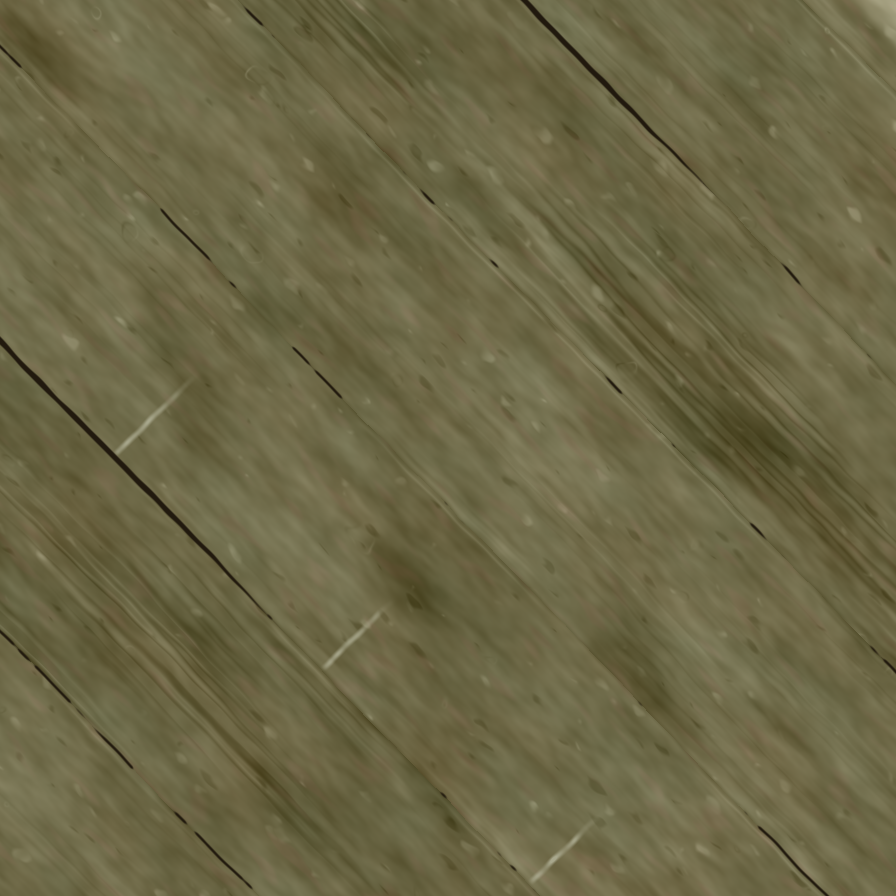
This texture is drawn by a WebGL 2 fragment shader. Its source:

```glsl
#version 300 es
precision highp float;
// Weathered olive wooden planks running diagonally, with dark joints, grain and pale scratches.
uniform vec2 u_resolution;
out vec4 fragColor;

const float GRAIN_ANGLE = 0.7976;
const float PLANK_WIDTH = 0.2275;
const float FIRST_JOINT = 0.206;
const float SCRATCH_PITCH = 0.333;
const vec3 OLIVE = vec3(0.434, 0.415, 0.284);
const vec3 GAP_COLOR = vec3(0.13, 0.10, 0.055);
const vec3 SCRATCH_COLOR = vec3(0.70, 0.70, 0.60);

vec2 hash2(vec2 p) {
    vec3 q = fract(p.xyx * vec3(0.1031, 0.1030, 0.0973));
    q += dot(q, q.yzx + 33.33);
    return fract((q.xx + q.yz) * q.zy);
}
float cornerSlope(vec2 cell, vec2 offset) { return dot(hash2(cell) * 2.0 - 1.0, offset); }

// Gradient noise, roughly -1 to 1
float noise(vec2 p) {
    vec2 i = floor(p), f = fract(p), e = vec2(1.0, 0.0);
    vec2 w = f * f * f * (f * (f * 6.0 - 15.0) + 10.0);
    float low = mix(cornerSlope(i, f), cornerSlope(i + e, f - e), w.x);
    float high = mix(cornerSlope(i + e.yx, f - e.yx), cornerSlope(i + e.xx, f - e.xx), w.x);
    return 2.0 * mix(low, high, w.y);
}
float fbm(vec2 p) {
    float sum = 0.0, amp = 0.6;
    for (int i = 0; i < 4; i++, amp *= 0.55, p = p * 2.03 + 17.3) sum += amp * noise(p);
    return sum;
}
float band(float d, float halfWidth, float blur) {
    return 1.0 - smoothstep(halfWidth - blur, halfWidth + blur, abs(d));
}

// Signed distance, in cells, to the nearest of some scattered ragged flecks
float fleckDistance(vec2 p, float density, float seed) {
    float nearest = 1.0;
    p += 0.14 * vec2(noise(p * 2.3 + seed), noise(p * 2.3 - seed));
    for (int n = 0; n < 9; n++) {
        vec2 c = floor(p) + vec2(n % 3 - 1, n / 3 - 1);
        vec2 traits = hash2(c + seed + 41.7);
        float d = length(p - c - hash2(c + seed)) - mix(0.05, 0.26, traits.y * traits.y);
        nearest = min(nearest, traits.x < density ? d : 1.0);
    }
    return nearest;
}

// Half width of the open gap at joint k, at position u along it
float gapWidth(float u, float k) {
    float isLong = step(abs(mod(k, 3.0) - 1.0), 0.1);
    float taper = 1.0 - smoothstep(-0.2, 0.07, u);
    float longGap = isLong * taper * (0.0029 + 0.0008 * noise(vec2(u * 30.0, k)));
    float bias = k < 0.5 ? 0.4 : -0.1;
    float wander = noise(vec2(u * 11.0, k * 7.3)) + 0.5 * noise(vec2(u * 47.0, k * 3.1));
    return max(longGap, 0.0014 * smoothstep(0.0, 0.5, wander + bias));
}

// Raised grain: fine dark and pale line pairs
float grainLines(vec2 g) {
    float n = noise(vec2(g.x * 1.6, g.y * 62.0) + 9.0) + 0.15 * noise(g * vec2(12.0, 140.0));
    return 0.9 * band(n - 0.4, 0.12, 0.12) - band(n, 0.12, 0.12);
}

// Scratches across the plank, fading away from the joint
float scratches(vec2 g, float height, float blur) {
    float index = round((g.x - 0.07) / SCRATCH_PITCH);
    float x = g.x - 0.07 - index * SCRATCH_PITCH + 0.0012 * noise(vec2(height * 40.0, index));
    float reach = mix(0.10, 0.14, hash2(vec2(index + 20.0, 3.0)).x);
    float fade = smoothstep(0.0, 0.008, height) * (1.0 - smoothstep(reach * 0.4, reach, height));
    return band(x, 0.0026, blur + 0.0012) * fade * (0.8 + 0.5 * noise(vec2(index * 5.0, height * 65.0)));
}

void main() {
    vec2 p = gl_FragCoord.xy / u_resolution.y;
    float blur = max(0.0012, 0.7 / u_resolution.y);
    float c = cos(GRAIN_ANGLE), s = sin(GRAIN_ANGLE);
    vec2 g = vec2(p.x * c - p.y * s, p.x * s + p.y * c);
    g.y += 0.003 * noise(vec2(g.x * 3.0, g.y * 4.0)) + 0.0012 * noise(g * vec2(24.0, 9.0));
    float row = (g.y - FIRST_JOINT) / PLANK_WIDTH;
    float plank = floor(row), joint = round(row);
    float d = (row - joint) * PLANK_WIDTH;
    vec2 w = g + vec2(plank * 3.7, 0.0);

    // Mottling, streaks and stains along the grain
    float tone = 0.058 * fbm(w * vec2(3.0, 7.0)) + 0.036 * fbm(w * vec2(13.0, 26.0) + 5.0);
    tone += 0.042 * noise(w * vec2(6.0, 42.0)) + 0.028 * noise(w * vec2(34.0, 110.0));
    tone -= 0.07 * smoothstep(0.4, 0.95, noise(w * vec2(5.0, 8.0) + 31.0));

    // Every third plank is darker and coarsely grained
    float coarse = step(mod(plank, 3.0), 0.1);
    float patches = smoothstep(-0.3, 0.35, noise(w * vec2(2.0, 11.0) + 3.0));
    tone += mix(0.016, 0.055, coarse) * patches * grainLines(w) - 0.022 * coarse;

    // Worn rims beside the joints
    float rimWear = smoothstep(-0.25, 0.45, noise(vec2(g.x * 4.0, joint * 9.1)));
    float rimGrain = 0.8 + 0.6 * noise(g * vec2(12.0, 190.0));
    tone += 0.058 * rimWear * rimGrain * band(d - 0.010, 0.009, 0.006);
    tone += 0.07 * rimWear * band(d + 0.005, 0.0012, 0.0018) - 0.055 * band(d, 0.001, 0.003);

    // Chips, pits and partial ring marks
    float chips = fleckDistance(w * vec2(24.0, 44.0), 0.22, 3.0);
    float pits = fleckDistance(w * vec2(22.0, 60.0), 0.14, 60.0);
    float rings = fleckDistance(w * vec2(15.0, 19.0), 0.1, 110.0);
    tone += 0.07 * (1.0 - smoothstep(-0.1, 0.1, chips)) * (0.8 + noise(w * 45.0));
    tone -= 0.06 * (1.0 - smoothstep(-0.1, 0.1, pits));
    tone += 0.09 * band(rings, 0.02, 0.035) * noise(w * 38.0);
    tone += 0.2 * smoothstep(1.36, 1.41, g.y + 0.02 * noise(g * vec2(9.0, 60.0)));

    // Colour, with slight green and pink drift
    vec3 color = OLIVE + tone * vec3(1.0, 1.02, 1.06);
    color += vec3(-0.016, 0.003, 0.006) * fbm(w * vec2(6.0, 11.0) + 70.0);
    color += vec3(0.022, 0.0, 0.012) * smoothstep(0.3, 0.8, noise(w * vec2(18.0, 70.0) + 90.0));
    float scratch = plank == 1.0 ? scratches(g, d + (joint - plank) * PLANK_WIDTH, blur) : 0.0;
    color = mix(color, SCRATCH_COLOR, clamp(scratch, 0.0, 1.0) * 0.85);
    float gap = gapWidth(g.x, joint);
    color = mix(color, GAP_COLOR, band(d, gap, blur) * smoothstep(0.0002, 0.0013, gap));
    fragColor = vec4(clamp(color, 0.0, 1.0), 1.0);
}
```
